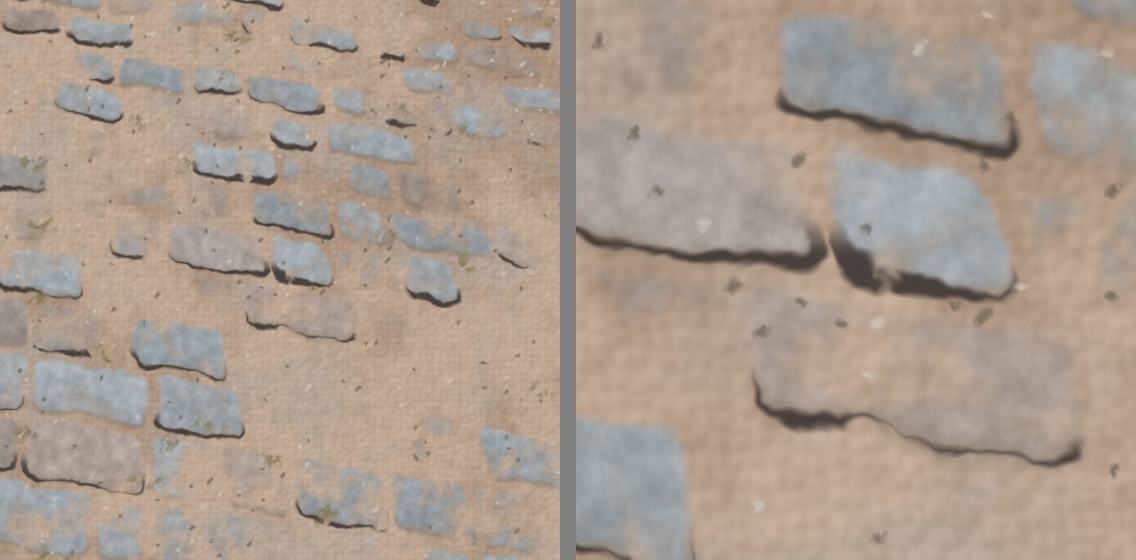
Left: the whole. Right: its middle third, enlarged.
Write a WebGL 1 fragment shader that draws this texture.

```glsl
precision highp float;
uniform vec2 u_resolution;

// Palette
const vec3 SAND_LIGHT = vec3(0.75, 0.655, 0.575);
const vec3 SAND_DEEP = vec3(0.67, 0.57, 0.49);
const vec3 DUST = vec3(0.69, 0.645, 0.60);
const vec3 STONE_BLUE = vec3(0.59, 0.625, 0.65);
const vec3 STONE_WARM = vec3(0.63, 0.58, 0.55);
const vec3 SOIL = vec3(0.50, 0.44, 0.38);
const vec3 CREVICE = vec3(0.25, 0.22, 0.21);
const vec3 GRASS = vec3(0.49, 0.45, 0.31);
const vec3 CHIP = vec3(0.84, 0.81, 0.77);

// Layout, in canvas units
const float ROW_HEIGHT = 0.056;  // at the far edge
const float ROW_GROWTH = 1.4;    // perspective towards the viewer
const float ROW_TILT = 0.15;
const float STONE_WIDTH = 0.11;
const float WIDTH_GROWTH = 0.07;
const float WIDTH_JITTER = 0.55;
const float GAP = 0.009;
const float CORNER = 0.016;
const float EDGE_WARP = 0.012;
const float GRIT_SCALE = 85.0;
const float PEBBLE_SCALE = 48.0;
const float TUFT_SCALE = 9.0;
const mat2 TURN = mat2(0.8, 0.6, -0.6, 0.8);

float hash(vec2 p) {
  vec3 q = fract(p.xyx * 0.1031);
  q += dot(q, q.yzx + 33.33);
  return fract((q.x + q.y) * q.z);
}

// Layered, warped sines: soft blotches around zero
float mottle(vec2 p) {
  float sum = 0.0, amp = 0.5;
  for (int i = 0; i < 5; i++) {
    p = TURN * p * 1.9 + 1.7;
    vec2 warp = sin(p.yx * 0.8 + 2.0 * sum);
    sum += amp * sin(p.x + warp.x) * sin(p.y + warp.y);
    amp *= 0.6;
  }
  return sum;
}

// Cellular noise: distance to the nearest point and that point's random id
vec2 cells(vec2 p) {
  vec2 base = floor(p), best = vec2(9.0, 0.0);
  for (int j = -1; j <= 1; j++) {
    for (int i = -1; i <= 1; i++) {
      vec2 c = base + vec2(float(i), float(j));
      vec2 point = c + 0.15 + 0.7 * vec2(hash(c + 7.0), hash(c + 91.0));
      float d = length(p - point);
      if (d < best.x) best = vec2(d, hash(c + 43.0));
    }
  }
  return best;
}

float disc(float d, float radius, float soft) {
  return 1.0 - smoothstep(radius - soft, radius + soft, d);
}

float jointShift(vec2 joint) { return WIDTH_JITTER * hash(joint + 17.0); }

// Paving: xy = position relative to the stone, zw = its half size
vec4 paving(vec2 p, out vec2 id) {
  float depth = 1.0 - p.y - ROW_TILT * p.x;
  float scale = 1.0 + ROW_GROWTH * depth;
  float row = log(scale) / (ROW_GROWTH * ROW_HEIGHT);
  float height = ROW_HEIGHT * scale;
  float width = STONE_WIDTH + WIDTH_GROWTH * depth;
  id.y = floor(row) + 20.0;
  float u = (p.x - 0.3) / width + 30.0 + hash(vec2(id.y, 3.0));
  id.x = floor(u);
  if (u < id.x + jointShift(id)) id.x -= 1.0;
  float left = id.x + jointShift(id);
  float right = id.x + 1.0 + jointShift(id + vec2(1.0, 0.0));
  vec2 q = vec2((u - 0.5 * (left + right)) * width, (0.5 - fract(row)) * height);
  return vec4(q, 0.5 * vec2((right - left) * width, height) - GAP);
}

void main() {
  vec2 p = gl_FragCoord.xy / u_resolution;
  float broad = mottle(p * 3.0 + 4.0);
  float patches = mottle(p * 15.0);
  float fine = mottle(p * 55.0 + 9.0);

  // Sand with grit lit from the upper left, and a faint wheel track
  vec2 g = p * GRIT_SCALE;
  float grit = cells(g + vec2(-0.3, 0.35)).x - cells(g).x;
  float corner = smoothstep(1.5, 1.95, p.x + p.y);
  vec3 color = mix(SAND_LIGHT, SAND_DEEP, smoothstep(-0.3, 0.65, broad + 0.6 * patches + 0.7 * corner));
  color = mix(color, DUST, 0.6 * smoothstep(-0.1, 0.6, mottle(p * 6.0 + 20.0)));
  float track = disc(abs(p.x - 0.4 - 0.3 * p.y), 0.03, 0.015) * smoothstep(0.5, 0.65, p.y);
  color += 0.018 * track * sin(330.0 * p.y + 90.0 * p.x) * sin(260.0 * p.x - 80.0 * p.y);
  color += 0.05 * grit + 0.035 * fine;

  // Worn stones, partly buried and more exposed on the left
  vec2 id;
  vec2 warp = vec2(mottle(p * 12.0 + 31.0), mottle(p * 12.0 + 57.0));
  vec4 stone = paving(p + EDGE_WARP * warp, id);
  vec2 q = abs(stone.xy) - stone.zw + CORNER;
  float d = length(max(q, 0.0)) + min(max(q.x, q.y), 0.0) - CORNER;
  float exposure = hash(id) - 0.5 + 0.55 * (0.45 - p.x) + 0.5 * broad + 0.6 * patches;
  float bare = smoothstep(-0.25, 0.45, exposure);
  float side = stone.y / stone.w;
  vec3 rock = mix(STONE_BLUE, STONE_WARM, smoothstep(0.65, 0.9, hash(id + 5.0)));
  rock += 0.08 * (hash(id + 11.0) - 0.5) + 0.07 * fine + 0.05 * patches + 0.02 * side;
  color = mix(color, rock, 0.95 * bare * disc(d, -0.001, 0.006));

  // Soil shadow and broken dark crevices under the stones
  float under = smoothstep(0.25, 0.9, -side);
  color = mix(color, SOIL, 0.55 * under * bare * disc(abs(d), 0.004, 0.007));
  float open = step(0.5, hash(id + 23.0)) * smoothstep(0.05, 0.4, bare);
  float thickness = 0.003 + 0.006 * mottle(p * 9.0 + 70.0);
  color = mix(color, CREVICE, 0.9 * open * under * disc(abs(d - 0.001), thickness, 0.003));

  // Grass tufts, dark pebbles and pale chips
  vec2 tuft = cells(vec2(p.x, p.y * 1.5 + 0.3 * p.x) * TUFT_SCALE + 0.25 * fine);
  float blades = smoothstep(-0.25, 0.35, mottle(TURN * p * vec2(75.0, 40.0)));
  color = mix(color, GRASS, 0.75 * step(0.8, tuft.y) * blades * disc(tuft.x, 0.17, 0.15));
  vec2 pebble = cells(p * PEBBLE_SCALE + 0.3 * fine);
  color = mix(color, SOIL * 0.85, 0.7 * step(0.94, pebble.y) * disc(pebble.x, 0.16, 0.12));
  float chips = step(pebble.y, 0.03 + 0.2 * corner) * disc(pebble.x, 0.16, 0.12);
  color = mix(color, CHIP, 0.6 * chips);

  gl_FragColor = vec4(color, 1.0);
}
```
